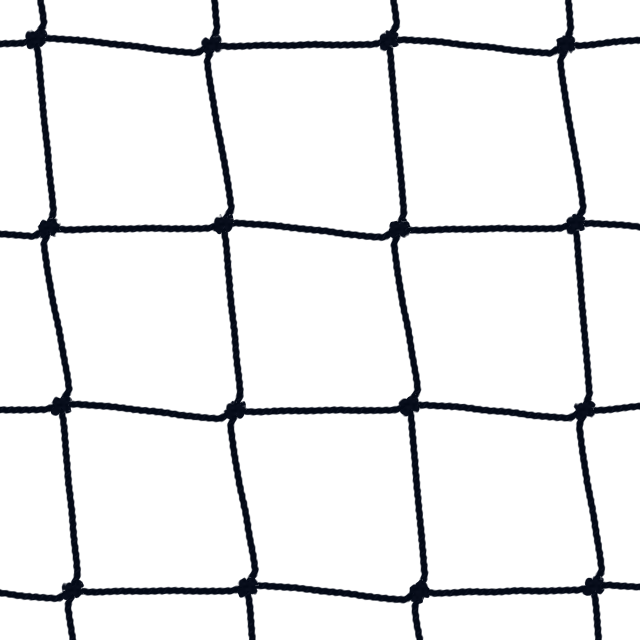
Give the GLSL for this pattern, as a Shadertoy shader.

```glsl
// Knotted cord netting on white: a slightly sheared grid of dark twisted cords.
// Knots alternate by checker parity, which sets how each cord bends at its ends;
// cords are distance fields along curved spans, knots are lumpy capsule unions.

const vec3 PAPER = vec3(1.0);
const vec3 CORD = vec3(0.012, 0.035, 0.085);
const vec3 SHEEN = vec3(0.07, 0.09, 0.15);
const vec3 FRAY = vec3(0.40, 0.42, 0.45);
const float HALF_WIDTH = 0.0051;
const float TWIST = 537.0;   // radians of strand twist per canvas width
const float FAR = 1.0;

float hash(vec2 p) {
    vec3 q = fract(p.xyx * vec3(0.1031, 0.1030, 0.0973));
    q += dot(q, q.yzx + 33.33);
    return fract((q.x + q.y) * q.z);
}

float noise(vec2 p) {
    vec2 cell = floor(p);
    vec2 f = fract(p);
    f = f * f * (3.0 - 2.0 * f);
    return mix(mix(hash(cell), hash(cell + vec2(1, 0)), f.x),
               mix(hash(cell + vec2(0, 1)), hash(cell + vec2(1, 1)), f.x), f.y);
}

float evenKnot(vec2 id) {
    return 1.0 - mod(id.x + id.y, 2.0);
}

// Knot centre, measured from the top left corner
vec2 knotCentre(vec2 id) {
    float even = evenKnot(id);
    float x = 0.056 + 0.276 * id.x + 0.0195 * id.y - 0.0016 * id.x * id.y;
    float y = 0.0664 + 0.2884 * id.y - 0.0013 * id.y * id.y;
    float lift = 0.021 * step(3.5, id.x) * even;
    vec2 jitter = vec2(hash(id + 17.0), hash(id + 41.0)) - 0.5;
    return vec2(x, y + 0.0039 * (1.0 - 2.0 * even) - lift) + 0.002 * jitter;
}

// Height of a cord's centre line at fraction t of its span
float cordHeight(float t, float startY, float endY, vec2 bend, float seed) {
    float hooks = smoothstep(0.0, 0.1, t) * smoothstep(0.0, 0.1, 1.0 - t);
    float sway = 0.002 * (noise(vec2(t * 7.0, seed)) - 0.5);
    float bow = mix(bend.x, bend.y, smoothstep(0.0, 1.0, t));
    return mix(startY, endY, t) + hooks * (bow + sway);
}

// Cord running along x from a to b: signed distance and strand sheen
vec2 cord(vec2 p, vec2 a, vec2 b, vec2 bend, float seed) {
    float span = b.x - a.x;
    float t = (p.x - a.x) / span;
    if (t < 0.0 || t > 1.0) return vec2(FAR, 0.0);
    float dt = 0.01;
    float height = cordHeight(t, a.y, b.y, bend, seed);
    float slope = (cordHeight(t + dt, a.y, b.y, bend, seed) - height) / (dt * span);
    float across = (p.y - height) * inversesqrt(1.0 + slope * slope);
    float strand = sin(TWIST * p.x + 400.0 * across + 6.0 * seed);
    float fuzz = noise(p * 260.0 + seed) - 0.5;
    float width = HALF_WIDTH + 0.00045 * strand + 0.0005 * fuzz;
    float sheen = smoothstep(0.3, 1.0, strand) * (0.4 + fuzz);
    return vec2(abs(across) - width, sheen);
}

float capsule(vec2 p, vec2 a, vec2 b, float radius) {
    vec2 ab = b - a;
    float t = clamp(dot(p - a, ab) / dot(ab, ab), 0.0, 1.0);
    return length(p - a - ab * t) - radius;
}

// Two crossed wraps of cord with an uneven rim
float knot(vec2 p, float seed) {
    float turn = 0.5 * (seed - 0.5);
    p = mat2(cos(turn), sin(turn), -sin(turn), cos(turn)) * p;
    float wrap = capsule(p, vec2(-0.006, 0.007), vec2(0.005, -0.007), 0.0098);
    float tuck = capsule(p, vec2(-0.007, -0.003), vec2(0.007, 0.002), 0.0085);
    return min(wrap, tuck) + 0.005 * (noise(p * 170.0 + seed * 50.0) - 0.5);
}

void mainImage(out vec4 fragColor, in vec2 fragCoord) {
    vec2 p = fragCoord / iResolution.y;
    p.y = 1.0 - p.y;
    float soft = 0.75 / iResolution.y + 0.0004;
    vec2 net = vec2(FAR, 0.0);
    float fray = 0.0;

    for (int row = -1; row <= 3; row++) {
        for (int col = -1; col <= 3; col++) {
            vec2 id = vec2(col, row);
            float even = evenKnot(id);
            float seed = hash(id + 7.0);
            vec2 here = knotCentre(id);

            // Cords to the right and downward, bent according to parity
            vec2 sag = mix(vec2(0.0026, 0.0052), vec2(-0.0026, 0.0130), even);
            vec2 swing = mix(vec2(-0.0104, 0.0143), vec2(0.0013, 0.0091), even);
            vec2 right = cord(p, here, knotCentre(id + vec2(1, 0)), sag, seed);
            vec2 down = cord(p.yx, here.yx, knotCentre(id + vec2(0, 1)).yx, swing, seed + 3.0);
            if (right.x < net.x) net = right;
            if (down.x < net.x) net = down;

            // Knot, with pale frayed specks near its rim
            vec2 q = p - here;
            float body = knot(q, seed);
            float speck = smoothstep(0.72, 0.9, noise(q * 330.0 + seed * 90.0));
            float rim = smoothstep(-0.006, -0.001, body) * step(body, 0.0015);
            fray = max(fray, speck * rim * smoothstep(-0.004, 0.006, q.x));
            if (body < net.x) net = vec2(body, 0.5 * noise(q * 220.0 + seed));
        }
    }

    vec3 ink = mix(CORD, SHEEN, clamp(net.y, 0.0, 1.0));
    ink = mix(ink, FRAY, 0.6 * fray);
    float cover = 1.0 - smoothstep(-soft, soft, net.x);
    fragColor = vec4(mix(PAPER, ink, cover), 1.0);
}
```
